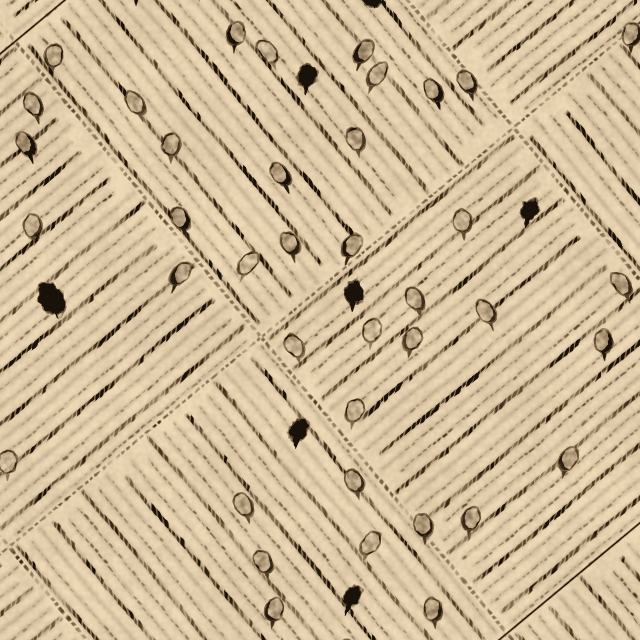
Reproduce this texture procedurally as a WebGL 2 fragment shader.

```glsl
#version 300 es
precision highp float;
// Aged parchment covered by a tilted checker of hatched blocks: beaded ink
// stripes turn a right angle from block to block, and small ringed beads or
// solid ink drops are scattered over them on a jittered grid.

uniform vec2 u_resolution;
out vec4 fragColor;

const vec2 BLOCK = vec2(0.513, 0.602);   // block size in canvas units

float hash(vec2 p) {
    vec3 q = fract(p.xyx * 0.1031);
    q += dot(q, q.yzx + 33.33);
    return fract((q.x + q.y) * q.z);
}

float gradientAt(vec2 corner, vec2 offset) {
    float angle = 6.2832 * hash(corner);
    return dot(vec2(cos(angle), sin(angle)), offset);
}

// Gradient noise, roughly -0.7 to 0.7
float noise(vec2 p) {
    vec2 i = floor(p), f = p - i;
    vec2 w = f * f * f * (f * (f * 6.0 - 15.0) + 10.0);
    vec2 x = vec2(1.0, 0.0);
    float low = mix(gradientAt(i, f), gradientAt(i + x, f - x), w.x);
    float high = mix(gradientAt(i + x.yx, f - x.yx), gradientAt(i + 1.0, f - 1.0), w.x);
    return mix(low, high, w.y);
}

// Coverage of a stroke with a soft edge
float stroke(float d, float halfWidth) {
    float soft = max(0.0014, 0.7 / u_resolution.y);
    return 1.0 - smoothstep(halfWidth - soft, halfWidth + soft, d);
}

// Beaded parallel stripes inside one block
float stripes(vec2 local, vec2 block) {
    bool turned = mod(block.x + block.y, 2.0) < 0.5;
    vec2 st = turned ? local.yx : local;           // x along, y across
    vec2 extent = turned ? BLOCK.yx : BLOCK;
    float pitch = extent.y / floor(extent.y / (turned ? 0.0225 : 0.0205) + 0.5);
    float blockSeed = block.x * 5.0 + block.y * 17.0 + 40.0;
    st.y += 0.004 * noise(vec2(st.x * 7.0, st.y * 9.0 + blockSeed));
    st.y += 0.0012 * noise(st * 140.0 + blockSeed);

    float row = floor(st.y / pitch);
    float off = st.y - (row + 0.5) * pitch;
    float seed = hash(vec2(row, blockSeed));
    float heavy = step(mod(row, 3.0), 0.5);
    float strength = mix(mix(0.16, 0.46, seed), mix(0.6, 0.85, seed), heavy);
    strength *= 0.95 + 0.9 * noise(vec2(st.x * 14.0, row * 3.7 + blockSeed));

    // slanted beads of uneven length, width and darkness
    float beat = st.x / 0.0115 + seed * 9.0 + off * heavy * 110.0;
    beat += 0.7 * noise(vec2(st.x * 55.0, row + 0.5));
    float wear = hash(vec2(floor(beat), row + blockSeed * 31.0));
    float dash = mix(0.3 + 0.2 * heavy, 1.0, smoothstep(0.5, 0.15, abs(fract(beat) - 0.5)));
    dash *= 0.7 + 0.5 * wear;
    float halfWidth = mix(0.0017, 0.0031, heavy) * (0.65 + 0.6 * wear);
    float core = stroke(abs(off - (wear - 0.5) * 0.0026), halfWidth);

    // ragged ends
    float gap = 0.006 + 0.03 * seed * seed;
    float ends = smoothstep(gap - 0.005, gap + 0.005, min(st.x, extent.x - st.x));
    float halo = mix(0.12, 0.2, heavy) * exp(-off * off / 0.00002);
    return ends * max(halo, core * dash * strength);
}

// Worn dotted seams between blocks, with a thin ruled line on every second one
float seams(vec2 local, vec2 q) {
    vec2 edge = min(local, BLOCK - local);
    edge = abs(edge + 0.0015 * noise(q * 60.0));
    vec2 beat = local.yx / 0.0125 + 0.8 * noise(q * 22.0);
    vec2 dots = smoothstep(0.48, 0.15, abs(fract(beat) - 0.5));
    vec2 fade = 0.42 + 0.75 * vec2(noise(q.yx * 11.0), noise(q * 11.0 + 50.0));
    float dotted = max(stroke(edge.x, 0.0026) * dots.x * fade.x,
                       stroke(edge.y, 0.0019) * dots.y * fade.y);
    float ruled = abs(q.y - 2.0 * floor(q.y * 0.5 + 0.5)) * BLOCK.y;
    return max(dotted, 0.85 * stroke(ruled, 0.0014));
}

// Ringed beads and filled drops; x is ink, y is how far the drawing below is hidden
vec2 beads(vec2 p) {
    vec2 result = vec2(0.0);
    vec2 home = floor(p * 10.0);
    float grit = noise(p * 75.0) + 0.5 * noise(p * 160.0);
    for (int k = 0; k < 9; k++) {
        vec2 id = home + vec2(k % 3, k / 3) - 1.0;
        float pick = hash(id + 11.3), kind = hash(id + 57.1), turn = hash(id + 83.7);
        vec2 center = (id + 0.1 + 0.8 * vec2(hash(id + 3.9), hash(id + 29.5))) / 10.0;
        float band = (center.x - 0.56) * 5.0;
        if (pick > mix(0.3, 0.88, exp(-band * band))) continue;

        vec2 d = p - center;
        d.x += d.y * (turn - 0.5) * 0.9;
        float filled = step(mod(id.x + 2.0 * id.y, 5.0), 0.5);
        float size = mix(0.0152, 0.0135 + 0.011 * turn * turn, filled);
        float rough = grit * mix(0.003, 0.007, filled);
        float shell = length(d / vec2(0.92, 1.15)) - size + rough;
        float taper = 0.009 * (1.0 + d.y / 0.032);
        float tail = max(abs(d.x) - taper, abs(d.y + 0.018) - 0.012) + 0.4 * rough;

        // pale bowl with a dark crescent low on one side
        vec2 lean = vec2(sign(turn - 0.4) * 0.006, -0.005) * (0.3 + kind);
        float bowl = length((d - lean * vec2(-1.0, -1.0)) / vec2(0.92, 1.15)) - size + rough;
        float inside = stroke(shell, 0.0);
        float crescent = inside * (1.0 - stroke(bowl, 0.001)) * mix(0.5, 1.0, kind);
        float ringInk = stroke(abs(shell), 0.0019) * (0.62 + 0.45 * grit);
        float shade = inside * (0.16 + 0.3 * grit + 0.15 * kind);
        float tailInk = stroke(tail, 0.0) * step(0.0, shell) * mix(0.35, 0.95, kind);
        float dropInk = stroke(min(shell, tail), 0.0) * filled;
        result.x = max(result.x, max(max(ringInk, shade), max(crescent, max(tailInk, dropInk))));
        result.y = max(result.y, inside);
    }
    return result;
}

void main() {
    vec2 p = gl_FragCoord.xy / u_resolution.y;
    vec2 down = vec2(p.x, 1.0 - p.y);
    vec2 tilted = vec2(dot(down, vec2(0.77, -0.64)), dot(down, vec2(0.64, 0.77)));
    vec2 q = (tilted + vec2(0.023, -0.065)) / BLOCK;
    vec2 block = floor(q), local = (q - block) * BLOCK;

    float ink = max(stripes(local, block), seams(local, q));
    vec2 bead = beads(p);
    ink = max(ink * (1.0 - 0.6 * bead.y), bead.x);
    ink += 0.03 + 0.05 * noise(p * 7.0) + 0.05 * noise(p * 40.0) + 0.05 * noise(p * 130.0);

    // parchment to umber to near black
    vec3 color = mix(vec3(0.93, 0.85, 0.715), vec3(0.4, 0.31, 0.2), clamp(ink / 0.65, 0.0, 1.0));
    color = mix(color, vec3(0.1, 0.07, 0.04), smoothstep(0.6, 0.92, ink));
    fragColor = vec4(color, 1.0);
}
```
